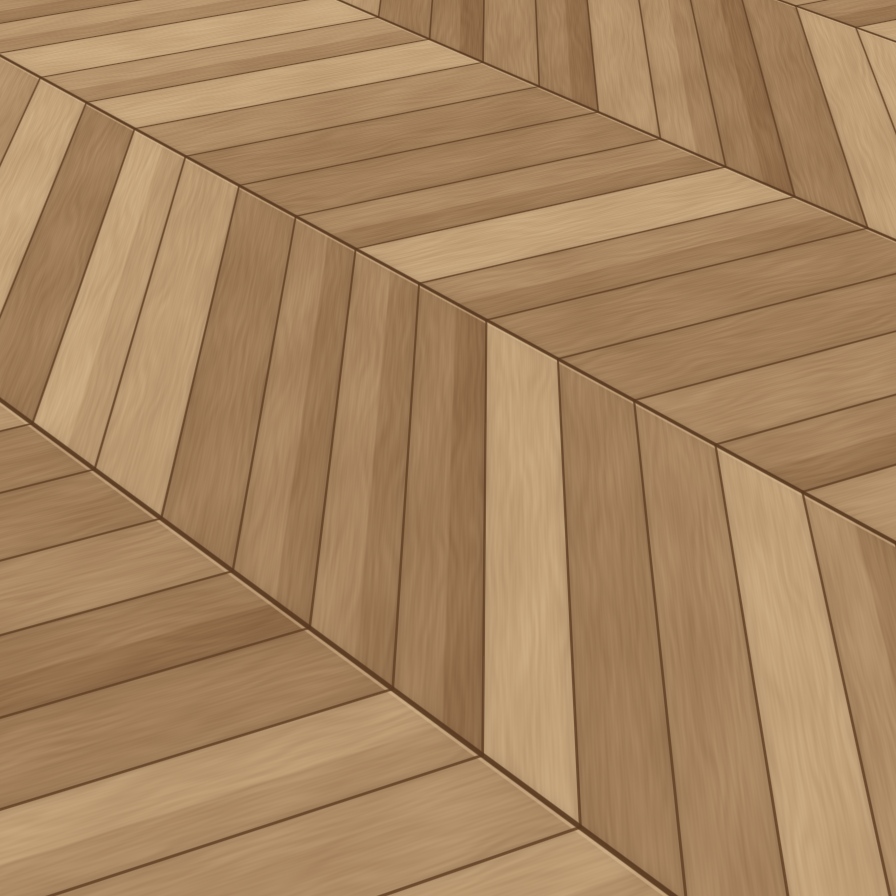
Reproduce this texture procedurally as a Shadertoy shader.

```glsl
// Oak chevron parquet floor seen in perspective, with wavy wood grain and dark joints.

float hash(vec2 p) {
    vec3 q = fract(p.xyx * vec3(0.1031, 0.1030, 0.0973));
    q += dot(q, q.yzx + 33.33);
    return fract((q.x + q.y) * q.z);
}

vec2 gradientAt(vec2 cell) {
    float angle = 6.2832 * hash(cell);
    return vec2(cos(angle), sin(angle));
}

// Gradient noise, roughly -0.7 to 0.7
float noise(vec2 p) {
    vec2 i = floor(p), f = fract(p);
    vec2 s = f * f * f * (f * (f * 6.0 - 15.0) + 10.0);
    vec2 e = vec2(1.0, 0.0);
    float a = dot(gradientAt(i), f);
    float b = dot(gradientAt(i + e.xy), f - e.xy);
    float c = dot(gradientAt(i + e.yx), f - e.yx);
    float d = dot(gradientAt(i + e.xx), f - e.xx);
    return mix(mix(a, b, s.x), mix(c, d, s.x), s.y);
}

// Coverage of a line, softened over about one pixel
float line(float dist, float halfWidth, float pixel) {
    return 1.0 - smoothstep(halfWidth - 0.7 * pixel, halfWidth + 0.7 * pixel, abs(dist));
}

// Light variation of the wood inside one plank
float woodGrain(vec2 p, float pixel) {
    float figure = noise(p * vec2(3.0, 10.0));
    float bend = noise(p * vec2(7.0, 22.0) + 17.0);
    float rings = sin(190.0 * p.y + 10.0 * figure + 3.5 * bend);
    float fibre = noise(p * vec2(9.0, 150.0));
    float blotch = noise(p * vec2(3.5, 8.0) + 51.0);
    float detail = 1.0 - smoothstep(0.006, 0.018, pixel);
    float strength = 0.55 + 0.8 * noise(p * vec2(4.0, 13.0) + 83.0);
    return 0.20 * blotch + detail * (0.085 * rings * strength + 0.14 * fibre);
}

void mainImage(out vec4 fragColor, in vec2 fragCoord) {
    vec2 uv = fragCoord / iResolution.xy;

    // Floor plane: u counts chevron columns, v counts planks along a seam
    float depth = 2.022 - uv.y;
    float u = (1.838 - (uv.x + 1.992) / depth) / 0.481;
    float v = ((uv.x - 1.901) / depth + 1.502) / 0.0862;

    // Fold the columns into a zigzag; all lengths are in column widths
    float fold = abs(mod(u + 1.0, 2.0) - 1.0);
    float w = v - 2.95 * fold;
    float across = 0.24 * w;
    float along = 0.707 * (fold + 0.339 * v);
    float pixelU = fwidth(u);
    float pixelW = 0.24 * fwidth(w);

    // Tone and grain of each plank
    vec2 plank = vec2(floor(u), floor(w)) + 40.0;
    float tone = hash(plank);
    tone = mix(tone, smoothstep(0.1, 0.9, tone), 0.7);
    vec2 offset = 30.0 * vec2(hash(plank + 7.3), hash(plank + 19.1));
    float grain = woodGrain(vec2(along, across) + offset, pixelW);

    // Some planks carry a strip of darker wood along one edge
    float strip = step(0.7, hash(plank + 61.7));
    float stripEdge = smoothstep(0.54, 0.58, fract(w));
    float shade = 0.08 + 0.76 * tone + grain - 0.25 * strip * stripEdge;
    vec3 color = mix(vec3(0.60, 0.46, 0.32), vec3(0.81, 0.685, 0.52), shade);

    // Joints between planks, seams between columns, and a bevel glint by each seam
    float seam = fract(u + 0.5) - 0.5;
    float joint = 0.24 * (fract(w + 0.5) - 0.5);
    color *= 1.0 - 0.10 * exp(-90.0 * min(abs(seam), abs(joint)));
    color = mix(color, vec3(0.86, 0.74, 0.58), 0.5 * line(seam - 0.009, 0.003, pixelU));
    color = mix(color, vec3(0.38, 0.25, 0.14), 0.85 * line(joint, 0.0035, pixelW));
    color = mix(color, vec3(0.34, 0.22, 0.12), 0.9 * line(seam, 0.0052, pixelU));

    fragColor = vec4(color, 1.0);
}
```
